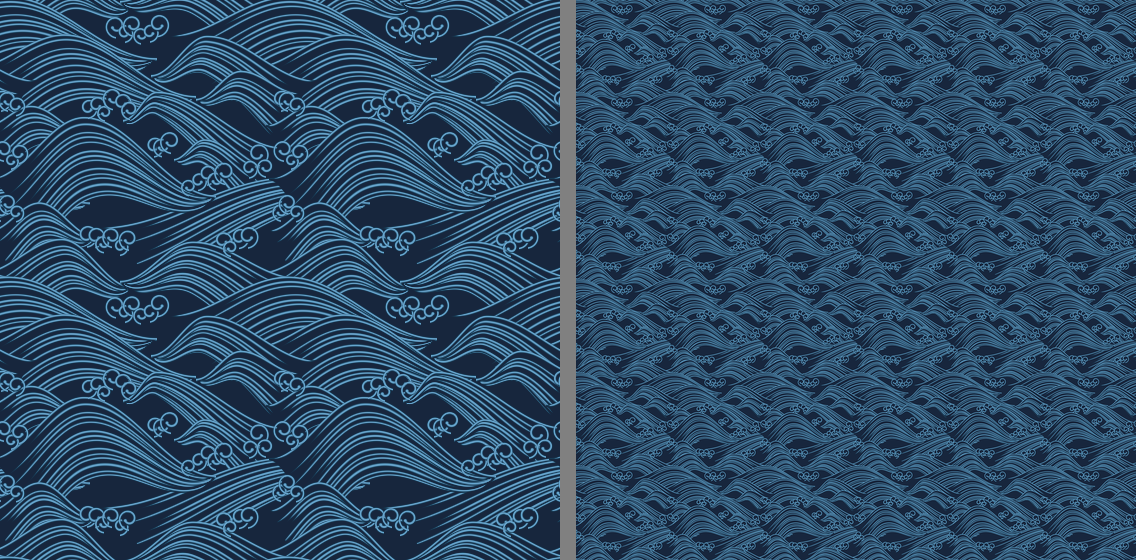
Left: one tile. Right: repeated 3 by 3.
This pattern is drawn by a Shadertoy shader. Its source:

```glsl
const float TAU = 6.2831853;
const float REPEATS = 2.0;
const float STROKE = 0.0031;
const vec3 NAVY = vec3(0.09, 0.15, 0.24);
const vec3 BLUE = vec3(0.40, 0.66, 0.82);

// Waves from back to front: crest x, crest y, left width, right width
const vec4 CREST[12] = vec4[12](
    vec4(0.23, 0.875, 0.34, 0.47), vec4(0.74, 0.87, 0.20, 0.39),
    vec4(0.86, 0.745, 0.16, 0.21), vec4(0.11, 0.62, 0.16, 0.21),
    vec4(0.56, 0.67, 0.12, 0.46), vec4(0.73, 0.50, 0.11, 0.21),
    vec4(0.04, 0.365, 0.69, 0.28), vec4(0.30, 0.58, 0.34, 0.47),
    vec4(0.14, 0.275, 0.18, 0.20), vec4(0.22, 0.145, 0.29, 0.25),
    vec4(0.69, 0.135, 0.26, 0.38), vec4(0.03, 0.01, 0.43, 0.53));

// Left drop, right drop, fan depth (negative gathers at the left foot), lines
const vec4 FORM[12] = vec4[12](
    vec4(0.12, 0.22, 0.38, 11), vec4(0.14, 0.16, -0.32, 9),
    vec4(0.10, 0.08, -0.21, 6), vec4(0.07, 0.10, 0.23, 7),
    vec4(0.10, 0.20, -0.31, 9), vec4(0.07, 0.10, -0.20, 6),
    vec4(0.18, 0.09, 0.34, 10), vec4(0.22, 0.28, 0.46, 13),
    vec4(0.10, 0.12, 0.27, 8), vec4(0.12, 0.17, 0.35, 10),
    vec4(0.14, 0.13, -0.38, 11), vec4(0.14, 0.22, 0.42, 12));

// Foam clusters: centre and half length
const vec3 FOAM[10] = vec3[10](
    vec3(0.39, 0.63, 0.09), vec3(0.03, 0.635, 0.04), vec3(0.04, 0.46, 0.04),
    vec3(0.58, 0.48, 0.045), vec3(0.74, 0.37, 0.08), vec3(0.92, 0.42, 0.045),
    vec3(0.03, 0.27, 0.04), vec3(0.385, 0.15, 0.09), vec3(0.84, 0.145, 0.06),
    vec3(0.49, 0.90, 0.09));

// Layered sines, 0 to 1
float vary(float i, float seed) {
    return 0.5 + 0.3 * sin(i * 2.4 + seed) + 0.2 * sin(i * 5.1 + seed * 3.0);
}

float fill(float d, float aa) {
    return smoothstep(aa, -aa, d);
}

// Stroke that fades out as its half width shrinks to nothing
float strokeInk(float d, float halfWidth, float aa) {
    return fill(d - halfWidth, aa) * smoothstep(0.0, STROKE * 0.6, halfWidth);
}

// One hump whose contour lines fan out from a foot; x = ink, y = cover
vec2 wave(vec2 p, vec4 crest, vec4 form, float seed, float aa) {
    float span = crest.z + crest.w;
    float shift = 0.5 * (crest.w - crest.z);
    float x = p.x - crest.x - shift;
    x += shift - round(x);

    float side = sign(form.z);
    float fan = (side > 0.0 ? crest.w - x : x + crest.z) / span;
    if (fan <= 0.0 || fan >= 1.0) return vec2(0.0);

    float width = x < 0.0 ? crest.z : crest.w;
    float drop = x < 0.0 ? form.x : form.y;
    float phase = 0.5 * TAU * x / width;
    float below = crest.y - 0.5 * drop * (1.0 - cos(phase)) - p.y;
    float depth = abs(form.z);
    float thick = max(depth * pow(fan, 0.8), 0.0005);
    float t = below / thick;

    // Contour slope turns vertical gaps into perpendicular distances
    float slope = -0.25 * TAU * drop * sin(phase) / width
                + clamp(t, 0.0, 1.0) * 0.8 * depth * pow(fan, -0.2) * side / span;
    float steep = inversesqrt(1.0 + slope * slope);
    float open = 1.0 - fan;
    float limit = smoothstep(0.0, 0.3, open);
    float cover = fill(-below * steep - STROKE, aa)
                * fill((t - limit) * thick * steep - STROKE, aa);
    if (cover <= 0.0) return vec2(0.0);

    // Uneven line positions gather the contours into loose groups
    float beat = t * form.w * 1.9 + seed;
    float rank = t * form.w + 0.24 * (sin(beat) - sin(seed));
    float spacing = thick / (form.w * (1.0 + 0.456 * cos(beat))) * steep;

    // The crest line, then finer and finer subsets of lines where they have room
    float ink = strokeInk(abs(below) * steep, 1.1 * STROKE * smoothstep(0.0, 0.08, open), aa);
    for (float stride = 1.0; stride < 9.0; stride *= 2.0) {
        float line = round(rank / stride) * stride;
        if (line < 0.5 || line > form.w) continue;
        float wild = vary(line, seed);
        float start = 0.01 + 0.22 * wild;
        float room = thick / form.w * steep * stride;
        float halfWidth = STROKE * (0.7 + 0.55 * wild)
                        * smoothstep(0.007, 0.015, room)
                        * smoothstep(start, start + 0.16, open);
        ink = max(ink, strokeInk(abs(rank - line) * spacing, halfWidth, aa));
    }
    return vec2(ink, cover);
}

// Spiral foam curl with a round tip; x = ink, y = cover
vec2 curl(vec2 q, float radius, float aa) {
    float r = length(q);
    float turn = atan(q.y, q.x) / TAU;
    float d = 1.0;
    for (int k = 0; k < 2; k++) {
        float s = turn + float(k);
        if (s > -0.25 && s < 0.92) d = min(d, abs(r - radius * exp(-0.9 * s)));
    }
    float tip = 0.92 * TAU;
    vec2 tipPos = radius * exp(-0.9 * 0.92) * vec2(cos(tip), sin(tip));
    d = min(d, length(q - tipPos) - STROKE * 0.5);
    float ink = fill(d - STROKE * 1.2, aa);
    return vec2(ink, max(ink, fill(r - radius * 0.75, aa)));
}

float foam(float ink, vec2 p, vec3 cluster, float seed, float aa) {
    vec2 q = p - cluster.xy;
    q -= round(q);
    if (length(q) > cluster.z + 0.1) return ink;
    int count = int(cluster.z * 65.0 + 0.5);
    for (int j = 0; j < count; j++) {
        float along = (float(j) + 0.5) / float(count) * 2.0 - 1.0;
        float wild = vary(float(j), seed);
        vec2 c = vec2(along * cluster.z, 0.07 * (wild - 0.5) - 0.02 * along * along);
        vec2 local = q - c;
        if (sin(seed * 2.7 + float(j) * 2.0) < 0.0) local.x = -local.x;
        vec2 layer = curl(local, 0.024 + 0.013 * wild, aa);
        ink = mix(ink, layer.x, layer.y);
    }
    return ink;
}

void mainImage(out vec4 fragColor, in vec2 fragCoord) {
    vec2 p = fract(fragCoord / iResolution.xy * REPEATS);
    float aa = 0.9 * REPEATS / iResolution.y;
    float ink = 0.0;

    // The row above overhangs this one, so it is painted first
    for (int row = 1; row >= 0; row--) {
        for (int i = 0; i < 12; i++) {
            vec2 layer = wave(p - vec2(0.0, row), CREST[i], FORM[i], float(i), aa);
            ink = mix(ink, layer.x, layer.y);
        }
    }
    for (int i = 0; i < 10; i++) ink = foam(ink, p, FOAM[i], float(i), aa);

    // Red lags behind, which leaves a deep blue rim on each stroke
    float redInk = clamp(1.3 * ink - 0.22, 0.0, 1.0);
    fragColor = vec4(mix(NAVY, BLUE, vec3(redInk, ink, ink)), 1.0);
}
```
